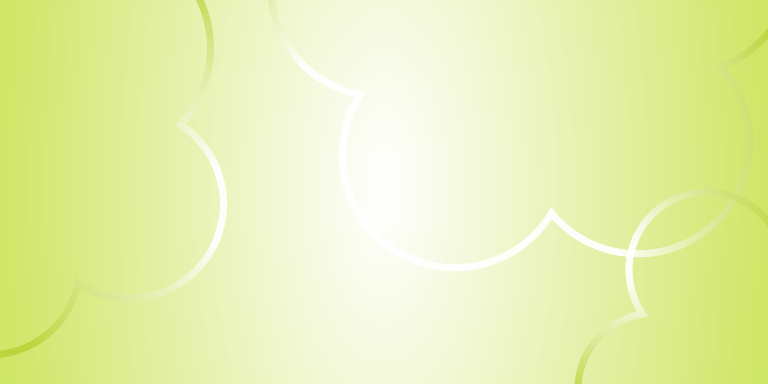
Write a Shadertoy shader that draws this background.

```glsl
// Three outlined clouds over a soft lime backdrop that is white at its centre.
// Each cloud is a union of four discs; its rim is stroked along the zero level
// of the union distance, and tinted from white to green away from a highlight.

#define STROKE_WIDTH 0.0185
#define STROKE_OPACITY 0.92
#define GLOW_CENTER vec2(1.0, 0.515)
#define GLOW_RADII vec2(1.0, 2.2)
#define LIME vec3(0.815, 0.900, 0.400)
#define WHITE vec3(1.0)
#define RIM_GREEN vec3(0.725, 0.835, 0.220)

const int CLOUDS = 3;
const int PUFFS = 4;

// Discs as (center, radius), in canvas heights; the last of each cloud fills its core
const vec3 puffs[CLOUDS * PUFFS] = vec3[](
    vec3(0.253, 0.875, 0.295), vec3(0.336, 0.469, 0.246),
    vec3(-0.026, 0.310, 0.234), vec3(0.052, 0.557, 0.260),
    vec3(0.990, 1.034, 0.285), vec3(1.185, 0.596, 0.293),
    vec3(1.661, 0.630, 0.291), vec3(1.779, 1.094, 0.285),
    vec3(1.841, 0.297, 0.203), vec3(1.706, -0.016, 0.201),
    vec3(1.979, 0.088, 0.234), vec3(1.419, 0.844, 0.326));

// Rim highlights as (center, white radius, green radius)
const vec4 highlights[CLOUDS] = vec4[](
    vec4(0.578, 0.466, 0.10, 0.62),
    vec4(1.185, 0.557, 0.48, 0.90),
    vec4(1.667, 0.318, 0.05, 0.40));

// Signed distance to the union of one cloud's discs
float cloudDistance(vec2 p, int cloud) {
    float d = 1e3;
    for (int i = 0; i < PUFFS; i++) {
        int index = cloud * PUFFS + i;
        // The middle and right clouds exchange their core discs in the list
        if (index == 11) index = 10;
        vec3 puff = puffs[index];
        d = min(d, length(p - puff.xy) - puff.z);
    }
    if (cloud == 1) d = min(d, length(p - puffs[11].xy) - puffs[11].z);
    return d;
}

// Rim colour at p: white near the highlight, green far from it
vec3 rimColor(vec2 p, vec4 highlight) {
    float fade = (length(p - highlight.xy) - highlight.z) / (highlight.w - highlight.z);
    return mix(WHITE, RIM_GREEN, clamp(fade, 0.0, 1.0));
}

void mainImage(out vec4 fragColor, in vec2 fragCoord) {
    vec2 p = fragCoord / iResolution.y;
    float pixel = 1.0 / iResolution.y;

    // Tall elliptical glow
    float glow = length((p - GLOW_CENTER) / GLOW_RADII);
    vec3 color = mix(WHITE, LIME, clamp(glow, 0.0, 1.0));

    // Cloud rims
    for (int i = 0; i < CLOUDS; i++) {
        float edge = abs(cloudDistance(p, i)) - 0.5 * STROKE_WIDTH;
        float coverage = 1.0 - smoothstep(-0.5 * pixel, 0.5 * pixel, edge);
        color = mix(color, rimColor(p, highlights[i]), coverage * STROKE_OPACITY);
    }

    fragColor = vec4(color, 1.0);
}
```
